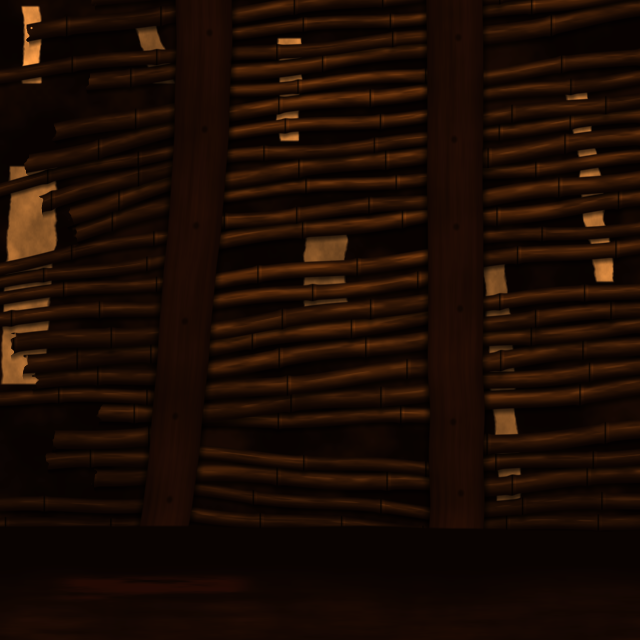
Give the GLSL for this texture, as a WebGL 1 fragment shader.

```glsl
precision highp float;
uniform vec2 u_resolution;

const vec3 SOOT = vec3(0.045, 0.014, 0.007);
const vec3 UMBER = vec3(0.15, 0.055, 0.018);
const vec3 CANE = vec3(0.34, 0.16, 0.035);
const vec3 STRAW = vec3(0.50, 0.27, 0.09);
const vec3 GLOW = vec3(0.80, 0.50, 0.23);
const float ROW_GAP = 0.0325;
const float BEAM_TOP = 0.172;

float hash(vec2 p) {
  vec3 q = fract(vec3(p.xyx) * 0.1031);
  q += dot(q, q.yzx + 33.33);
  return fract((q.x + q.y) * q.z);
}

float noise(vec2 p) {
  vec2 i = floor(p), f = fract(p);
  f = f * f * (3.0 - 2.0 * f);
  return mix(mix(hash(i), hash(i + vec2(1.0, 0.0)), f.x),
             mix(hash(i + vec2(0.0, 1.0)), hash(i + 1.0), f.x), f.y);
}

float fbm(vec2 p) {
  float sum = 0.0, amp = 0.5;
  for (int i = 0; i < 4; i++) {
    sum += amp * noise(p);
    p = p * 2.03 + 7.1;
    amp *= 0.5;
  }
  return sum;
}

float band(float d, float halfWidth, float blur) {
  return 1.0 - smoothstep(halfWidth - blur, halfWidth + blur, abs(d));
}

// Ragged, leaning opening lit from behind
vec3 lightPatch(vec3 col, vec2 p, vec2 center, vec2 size, float lean, float power, float px) {
  vec2 d = p - center;
  d.x += lean * d.y + 0.014 * (fbm(p * 32.0) - 0.47);
  float mask = band(d.x, size.x, px * 1.5) * band(d.y, size.y, px * 1.5);
  float plaster = 0.7 + 0.6 * fbm(p * vec2(55.0, 40.0));
  return mix(col, GLOW * power * plaster, mask);
}

float caneSlope(float panel, float y) {
  float bulge = (y - 0.67) / 0.12;
  float left = 0.03 + 0.10 * smoothstep(0.4, 0.9, y) + 0.2 * exp(-bulge * bulge);
  float middle = mix(-0.06, 0.11, smoothstep(0.24, 0.45, y));
  float right = mix(0.02, 0.15, y);
  return panel < 0.5 ? left : (panel < 1.5 ? middle : right);
}

// One jointed cane with a shadow below it
vec3 drawCane(vec3 col, vec2 p, float panel, float row, float px) {
  vec2 id = vec2(row + 3.0, panel * 17.0 + 5.0);
  float r1 = hash(id), r2 = hash(id + 31.7), r3 = hash(id + 73.1);
  float y0 = BEAM_TOP + 0.013 + ROW_GAP * row + 0.013 * (r1 - 0.5);
  float x = p.x - (0.14 + 0.365 * panel);
  float slope = caneSlope(panel, y0) + 0.07 * (r2 - 0.5);
  float axis = y0 + slope * x + 0.003 * sin(x * 22.0 + r3 * 6.3);

  // Joints along the stem
  float along = p.x / (0.11 + 0.09 * r3) + r1 * 9.0;
  float joint = (fract(along) - 0.5) * (0.11 + 0.09 * r3);
  float swell = exp(-joint * joint / 0.00004);
  float halfWidth = (0.0098 + 0.0052 * r2) * (1.0 + 0.14 * swell);
  float t = (p.y - axis) / halfWidth;

  // Missing stems and broken ends
  float gapRow = band(mod(row, 9.0) - 4.0, 0.5, 0.1) * step(row, 20.0);
  float missing = panel == 1.0 ? gapRow : step(0.91, r3);
  float start = panel < 0.5 ? step(0.45, r2) * (0.02 + 0.16 * r1) : 0.0;
  float ragged = start + 0.012 * noise(p * 160.0) - 0.013;
  float present = (1.0 - missing) * smoothstep(ragged - px, ragged + px, p.x);

  // Round shading, grain and soot stains
  float lit = smoothstep(-1.0, 0.35, t) * (1.0 - 0.75 * smoothstep(0.4, 1.0, t));
  float grain = noise(vec2(p.x * 38.0 + r1 * 40.0, t * 4.0 + row * 9.0));
  float stain = fbm(vec2(p.x * 18.0, p.y * 65.0) + r3 * 20.0);
  float segment = hash(vec2(floor(along - 0.5), row + panel * 29.0));
  float panelLight = panel < 0.5 ? 0.55 : (panel < 1.5 ? 0.98 : 0.85);
  float heightLight = 0.55 + 0.45 * smoothstep(0.15, 0.42, p.y);
  float tone = (0.5 + 0.35 * r1 + 0.25 * segment) * panelLight * heightLight;
  tone *= 0.55 + 0.3 * grain + 0.9 * smoothstep(0.25, 0.65, stain) * 0.5;
  vec3 skin = mix(SOOT, CANE, lit * tone);
  skin = mix(skin, STRAW, 0.5 * tone * band(t - 0.28, 0.1, 0.3) * smoothstep(0.35, 0.8, grain));
  skin *= 1.0 - 0.65 * band(joint, 0.0012, 0.0012);
  skin += CANE * 0.3 * tone * lit * band(joint - 0.0045, 0.001, 0.002);

  col *= 1.0 - 0.6 * present * band(t + 1.0, 0.45, 0.4);
  return mix(col, skin, present * band(t, 1.0, px / halfWidth));
}

// Upright timber with side shading and knots
vec3 drawPost(vec3 col, vec2 p, float center, float halfWidth, float tone, float px) {
  float d = p.x - center + 0.005 * (noise(vec2(center * 3.0, p.y * 14.0)) - 0.5);
  float t = d / halfWidth;
  float grain = fbm(vec2(d * 170.0, p.y * 9.0));
  vec2 cell = vec2(d * 18.0 + 0.5, p.y * 7.0);
  vec2 knotAt = fract(cell) - 0.3 - 0.4 * hash(floor(cell) + tone * 50.0);
  float knot = 1.0 - smoothstep(0.03, 0.13, length(knotAt * vec2(1.0, 2.2)));
  float roundness = sqrt(max(1.0 - t * t * 0.85, 0.0));
  vec3 wood = mix(SOOT, UMBER, roundness * tone * (0.5 + 0.65 * grain));
  wood *= (1.0 - 0.45 * knot) * (0.75 + 0.5 * fbm(p * 13.0));
  col *= 1.0 - 0.7 * band(d, halfWidth + 0.004, 0.008);
  return mix(col, wood, band(d, halfWidth, px));
}

// Horizontal timber in deep shade
vec3 drawBeam(vec3 col, vec2 p, float px) {
  float edge = BEAM_TOP + 0.012 * (noise(vec2(p.x * 7.0, 2.0)) - 0.5);
  float grain = fbm(p * vec2(9.0, 75.0));
  float face = 1.0 - smoothstep(0.03, 0.13, p.y);
  vec3 wood = mix(SOOT * 0.75, UMBER, face * (0.15 + 0.6 * grain * fbm(p * 11.0 + 4.0) * 2.0));
  float scar = band(p.x - 0.24, 0.14, 0.03) * band(p.y - 0.08, 0.018, 0.007);
  wood = mix(wood, vec3(0.15, 0.04, 0.015), scar * smoothstep(0.3, 0.65, grain) * 0.8);
  return mix(col, wood, 1.0 - smoothstep(edge - px, edge + 2.0 * px, p.y));
}

void main() {
  vec2 p = gl_FragCoord.xy / u_resolution;
  float px = 1.0 / min(u_resolution.x, u_resolution.y);
  float leftPost = 0.32 - 0.086 * pow(1.0 - p.y, 1.6);
  float rightPost = 0.714 - 0.003 * p.y;
  float panel = step(leftPost, p.x) + step(rightPost, p.x);

  // Dark wall and its openings
  vec3 col = mix(SOOT * 0.7, UMBER * 0.6, smoothstep(0.35, 0.8, fbm(p * 14.0)));
  col = lightPatch(col, p, vec2(0.045, 0.57), vec2(0.036, 0.17), -0.05, 0.75, px);
  col = lightPatch(col, p, vec2(0.048, 0.93), vec2(0.014, 0.06), 0.0, 1.15, px);
  col = lightPatch(col, p, vec2(0.240, 0.92), vec2(0.018, 0.05), 0.3, 0.6, px);
  col = lightPatch(col, p, vec2(0.452, 0.86), vec2(0.017, 0.08), 0.0, 1.0, px);
  col = lightPatch(col, p, vec2(0.508, 0.56), vec2(0.033, 0.075), 0.0, 0.62, px);
  col = lightPatch(col, p, vec2(0.923, 0.71), vec2(0.015, 0.15), 0.15, 0.95, px);
  col = lightPatch(col, p, vec2(0.785, 0.40), vec2(0.018, 0.20), 0.07, 0.6, px);

  for (int i = 0; i < 28; i++) col = drawCane(col, p, panel, float(i), px);
  col = drawPost(col, p, leftPost, 0.037 + 0.007 * p.y, 0.75, px);
  col = drawPost(col, p, rightPost, 0.042 + 0.002 * p.y, 0.85, px);
  col = drawBeam(col, p, px);
  gl_FragColor = vec4(col, 1.0);
}
```
